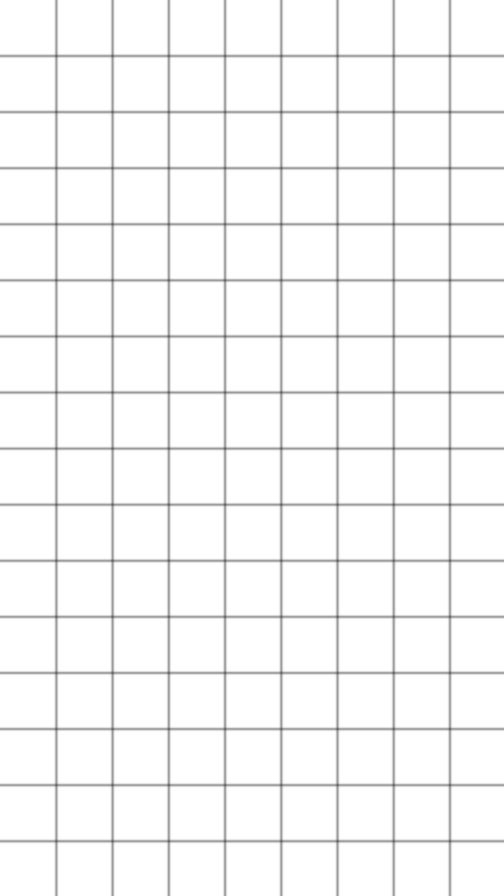
This pattern is drawn by a WebGL 2 fragment shader. Its source:

```glsl
#version 300 es
precision highp float;

uniform vec2 u_resolution;
out vec4 fragColor;

// Soft-edged line strength; distance is in grid cells
vec2 softLine(vec2 distanceToLine) {
    return 0.39 * exp(-1540.0 * distanceToLine * distanceToLine);
}

void main() {
    vec2 uv = gl_FragCoord.xy / u_resolution;

    // Cell coordinates, with rows counted from the top
    vec2 cell = vec2(uv.x, 1.0 - uv.y) * vec2(8.964, 15.975) + vec2(-0.003, 0.0015);

    // Nearest inner line: 8 verticals and 15 horizontals, none on the border
    vec2 nearestLine = clamp(round(cell), vec2(1.0), vec2(8.0, 15.0));
    vec2 ink = softLine(cell - nearestLine);

    // Grey lines over white paper, darker where they cross
    vec3 paper = vec3(1.0);
    fragColor = vec4(paper * (1.0 - ink.x) * (1.0 - ink.y), 1.0);
}
```
